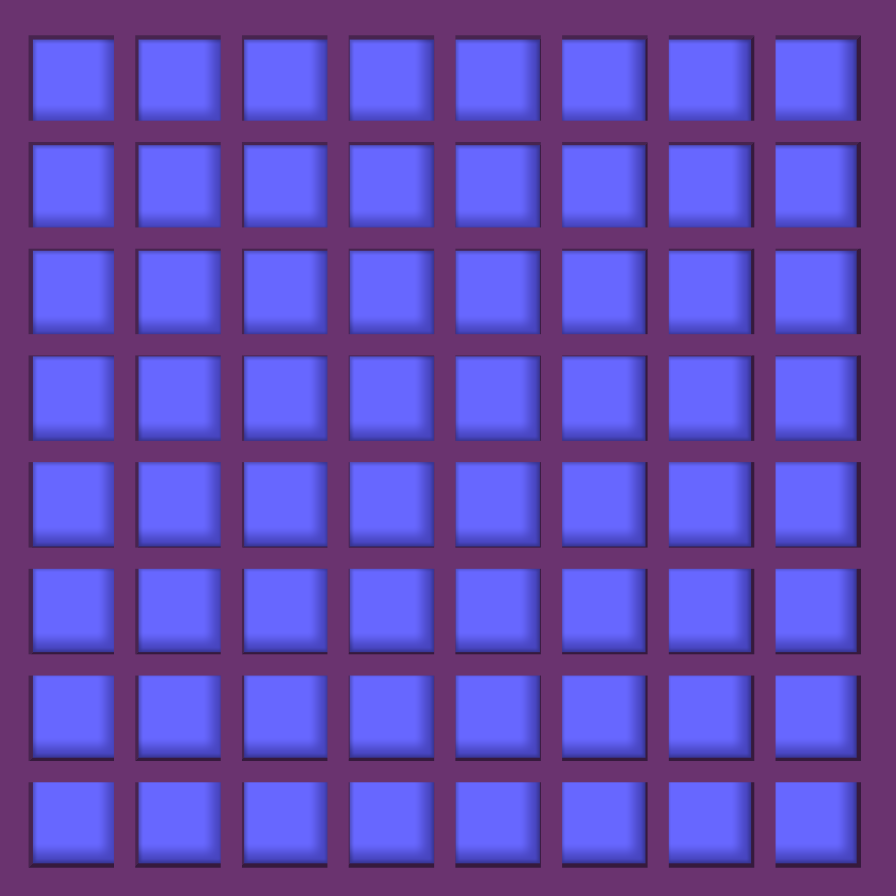
This pattern is drawn by a Shadertoy shader. Its source:

```glsl
// Purple lattice of square wells with shaded blue floors, seen in slight perspective.

const float PITCH = 0.1191;
const float HALF_WELL = 0.0477;
const float DEPTH = 0.0105;

// Antialiased coverage of a square of the given half size
float squareMask(vec2 p, float halfSize, float pixel) {
    vec2 inside = clamp((halfSize - abs(p)) / pixel + 0.5, 0.0, 1.0);
    return inside.x * inside.y;
}

// Blue floor: soft shadow from the right and bottom walls, darker at every edge
vec3 floorColor(vec2 p) {
    vec2 fromWall = vec2(HALF_WELL - p.x, HALF_WELL + p.y);
    vec2 light = smoothstep(0.002, 0.024, fromWall);
    vec2 edge = smoothstep(-0.001, 0.006, HALF_WELL - abs(p));
    vec3 color = mix(vec3(0.28, 0.27, 0.75), vec3(0.405, 0.405, 1.0), light.x * light.y);
    return color * mix(0.76, 1.0, edge.x * edge.y);
}

// Side walls: those facing the light are a little brighter
vec3 wallColor(vec2 p) {
    float side = abs(p.x) > abs(p.y) ? -p.x : p.y;
    return side > 0.0 ? vec3(0.28, 0.14, 0.31) : vec3(0.21, 0.10, 0.24);
}

void mainImage(out vec4 fragColor, in vec2 fragCoord) {
    float pixel = 1.0 / iResolution.y;
    vec2 view = (fragCoord - 0.5 * iResolution.xy) * pixel;

    // Eight by eight wells, set slightly off the view axis
    vec2 gridOffset = vec2(-0.0036, -0.0039);
    vec2 cell = clamp(floor((view - gridOffset) / PITCH), -4.0, 3.0);
    vec2 center = (cell + 0.5) * PITCH + gridOffset;

    // The floor lies deeper, so it shrinks toward the view axis
    vec2 opening = view - center;
    vec2 base = view / (1.0 - DEPTH) - center;

    vec3 well = mix(wallColor(base), floorColor(base), squareMask(base, HALF_WELL, pixel));
    vec3 color = mix(vec3(0.414, 0.2, 0.437), well, squareMask(opening, HALF_WELL, pixel));
    fragColor = vec4(color, 1.0);
}
```
